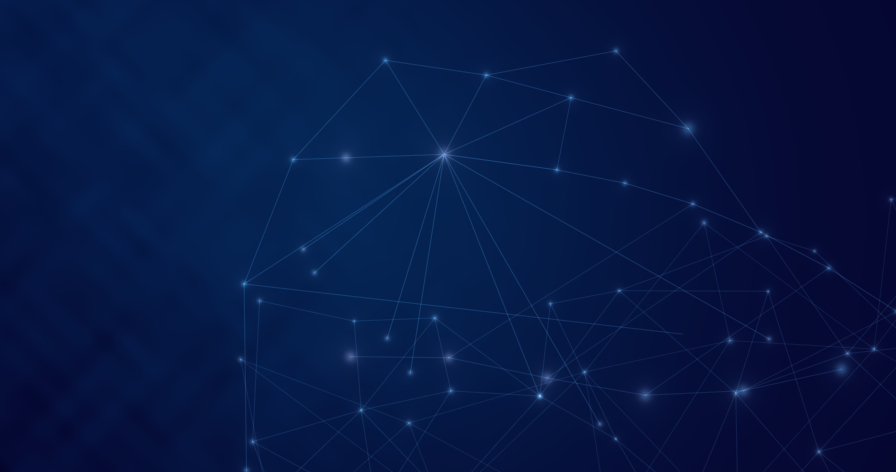
Write a WebGL 1 fragment shader that draws this background.

```glsl
precision highp float;
uniform vec2 u_resolution;

#define HUB vec2(0.941, 0.673)
#define LINE_WIDTH 0.0012
#define NODE_SIZE 0.007
#define DEEP vec3(0.018, 0.025, 0.19)
#define CENTER_GLOW vec3(0.002, 0.108, 0.125)
#define CORNER_GLOW vec3(0.0, 0.068, 0.085)
#define LINE_COLOR vec3(0.09, 0.16, 0.19)
#define COOL_NODE vec3(0.15, 0.29, 0.34)
#define WARM_NODE vec3(0.29, 0.26, 0.29)
#define TEXTURE_GAIN 0.035

vec2 p;
float pixel;
float lines = 0.0;
vec3 lights = vec3(0.0);

float hash(vec2 q) {
  vec3 h = fract(q.xyx * 0.1031);
  h += dot(h, h.yzx + 33.33);
  return fract((h.x + h.y) * h.z);
}

float noise(vec2 q) {
  vec2 i = floor(q), f = fract(q);
  f = f * f * (3.0 - 2.0 * f);
  vec2 e = vec2(1.0, 0.0);
  return mix(mix(hash(i), hash(i + e), f.x),
             mix(hash(i + e.yx), hash(i + e.xx), f.x), f.y);
}

float falloff(vec2 center, vec2 radius) {
  vec2 d = (p - center) / radius;
  return exp(-dot(d, d));
}

// Antialiased segment
void link(vec2 a, vec2 b, float strength) {
  vec2 ab = b - a, ap = p - a;
  float d = length(ap - ab * clamp(dot(ap, ab) / dot(ab, ab), 0.0, 1.0));
  lines += strength * clamp((LINE_WIDTH + 0.5 * pixel - d) / pixel, 0.0, 1.0);
}

// Small core with a soft halo
void node(vec2 c, float size, float warmth) {
  float d = length(p - c) / (NODE_SIZE * size);
  lights += mix(COOL_NODE, WARM_NODE, warmth) * (0.65 * exp(-d * d) + 0.3 * exp(-0.6 * d));
}

// Outer arch around the hub, t from -3 to 3
vec2 archPoint(float t) {
  float angle = radians(122.0 - 60.0 * sign(t) * pow(abs(t), 0.6));
  float radius = 0.235 - 0.035 * t + 0.05 * t * t
               + 0.06 * cos(3.14159 * t) * step(0.5, t);
  return HUB + radius * vec2(cos(angle), sin(angle));
}

// Chain descending to the right edge
vec2 chainPoint(float i) {
  return vec2(1.18 + 0.144 * i, 0.64 - 0.02 * i - 0.008 * i * i);
}

// Wavy row of bright nodes near the bottom
vec2 rowPoint(float i) {
  return vec2(0.743 + 0.208 * i, 0.205 + 0.045 * cos(1.1 * i - 0.5));
}

vec2 meshPoint(vec2 cell, float size) {
  return size * (cell + 0.15 + 0.7 * vec2(hash(cell + 7.0), hash(cell + 31.0)));
}

float meshMask(vec2 q) {
  return step(0.5, q.x) * step(q.y, 0.4 + 0.28 * smoothstep(1.35, 1.65, q.x));
}

// Jittered lattice with randomly kept neighbour links
void mesh(float size, float strength) {
  vec2 home = floor(p / size);
  for (int y = -1; y <= 1; y++) for (int x = -1; x <= 1; x++) {
    vec2 cell = home + vec2(float(x), float(y));
    vec2 a = meshPoint(cell, size);
    float inside = meshMask(a);
    for (int k = 0; k < 4; k++) {
      vec2 side = k == 0 ? vec2(0.0, 1.0) : vec2(1.0, float(k) - 2.0);
      vec2 b = meshPoint(cell + side, size);
      float kept = step(0.3, hash(cell * 3.0 + float(k) * 17.0));
      link(a, b, strength * kept * inside * meshMask(b));
    }
    if (inside > 0.5) node(a, 0.45 + 0.5 * hash(cell + 53.0), 0.3);
  }
}

void main() {
  pixel = 1.0 / u_resolution.y;
  p = gl_FragCoord.xy * pixel;

  // Backdrop and faint diagonal streaks
  vec3 color = DEEP + CENTER_GLOW * falloff(vec2(0.84, 0.54), vec2(0.62, 0.65))
             + CORNER_GLOW * falloff(vec2(0.15, 1.0), vec2(0.6, 0.6));
  vec2 streak = vec2(p.x + p.y, p.x - p.y);
  float grain = noise(streak * vec2(4.0, 18.0)) + noise(streak * vec2(22.0, 5.0)) - 1.0;
  color += vec3(0.1, 0.7, 1.0) * grain * TEXTURE_GAIN * (1.0 - smoothstep(0.2, 1.3, p.x));

  // Arch and spokes to it
  for (int i = -3; i <= 3; i++) {
    float t = float(i);
    vec2 a = archPoint(t);
    if (i < 3) link(a, archPoint(t + 1.0), 0.6);
    if (i > -3 && i < 2) link(HUB, a, 0.6);
    node(a, i == 3 ? 1.9 : 0.9, 0.15);
  }
  vec2 brace = mix(archPoint(1.0), archPoint(3.0), 0.42);
  link(archPoint(1.0), archPoint(3.0), 0.6);
  link(HUB, brace, 0.6);
  link(brace, chainPoint(0.0), 0.5);
  link(archPoint(3.0), chainPoint(3.0), 0.6);
  node(brace, 0.9, 0.1);
  node(mix(HUB, archPoint(-1.0), 0.65), 1.5, 0.9);
  node(HUB, 2.0, 1.0);

  // Paired spokes falling from the hub
  for (int i = 0; i < 7; i++) {
    float t = float(i);
    float angle = radians(214.0 + 19.4 * t - 11.0 * mod(t, 2.0));
    vec2 tip = HUB + (0.36 + 0.012 * t * t) * vec2(cos(angle), sin(angle));
    link(HUB, tip, 0.65);
    node(tip, 0.8, 0.4);
  }

  // Chain, bottom row and the long links between them
  link(HUB, chainPoint(0.0), 0.8);
  link(archPoint(-2.0), rowPoint(4.0) + vec2(-0.13, 0.12), 0.6);
  for (int i = 0; i < 6; i++) {
    float t = float(i);
    vec2 c = chainPoint(t), r = rowPoint(t);
    if (i < 5) link(c, chainPoint(t + 1.0), 0.65);
    if (i < 5) link(r, rowPoint(t + 1.0), 0.5);
    if (i > 1) link(c, rowPoint(t - 1.0), 0.4);
    node(c, 0.8, 0.1);
    node(r, 1.3 + 0.6 * hash(vec2(t, 4.0)), 1.0 - 0.18 * t);
  }

  mesh(0.21, 0.42);
  mesh(0.34, 0.35);

  color += LINE_COLOR * min(lines, 1.3) + lights;
  gl_FragColor = vec4(color, 1.0);
}
```
